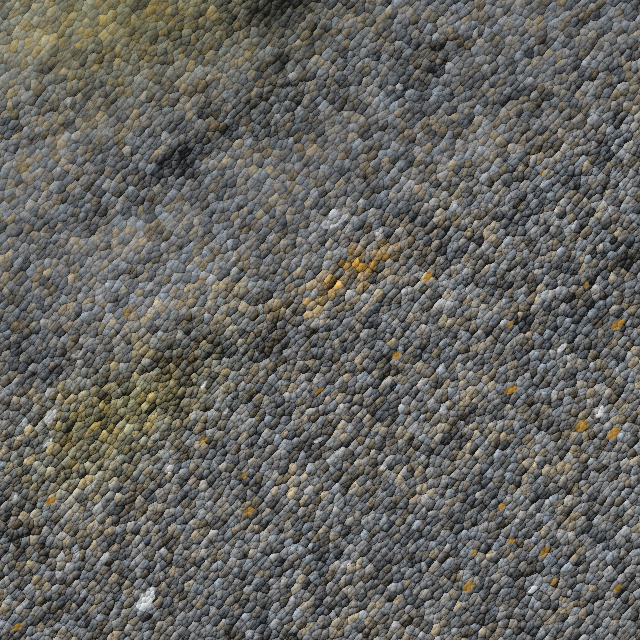
This texture is drawn by a Shadertoy shader. Its source:

```glsl
// Grey scree slope: fine tilted gravel, diagonal silt bands, ochre stains and a few bright stones.

const vec3 WARM_TINT  = vec3(0.10, 0.01, -0.16);
const vec3 COOL_TINT  = vec3(-0.06, 0.0, 0.06);
const vec3 OLIVE_TINT = vec3(0.08, 0.03, -0.24);
const vec3 RUST_TINT  = vec3(0.22, 0.0, -0.34);
const vec3 OCHRE      = vec3(0.66, 0.49, 0.20);
const vec3 CHALK      = vec3(0.80, 0.81, 0.82);
const float GRAIN_ANGLE = 0.90;
const float BAND_ANGLE  = 0.48;

vec3 hash3(vec2 p) {
    vec3 q = fract(p.xyx * vec3(0.1031, 0.1030, 0.0973));
    q += dot(q, q.yxz + 33.33);
    return fract((q.xxy + q.yzz) * q.zyx);
}

vec2 rotate(vec2 p, float angle) {
    float c = cos(angle), s = sin(angle);
    return vec2(c * p.x + s * p.y, c * p.y - s * p.x);
}

float noise(vec2 p) {
    vec2 i = floor(p), f = fract(p);
    f = f * f * (3.0 - 2.0 * f);
    float low  = mix(hash3(i).x, hash3(i + vec2(1, 0)).x, f.x);
    float high = mix(hash3(i + vec2(0, 1)).x, hash3(i + vec2(1, 1)).x, f.x);
    return mix(low, high, f.y);
}

float fbm(vec2 p) {
    float sum = 0.0, weight = 0.5;
    for (int i = 0; i < 4; i++) {
        sum += weight * noise(p);
        p = rotate(p, 0.4) * 2.03 + 17.0;
        weight *= 0.5;
    }
    return sum / 0.9375;
}

// Soft elliptical patch, 1 at its centre.
float patchMask(vec2 p, vec2 centre, vec2 radius, float angle) {
    vec2 q = rotate(p - centre, angle) / radius;
    return exp(-dot(q, q));
}

// Tilted cellular pebbles: x tone, y hue, z lit relief, w dark gap.
vec4 pebbles(vec2 p, float density, float stretch, float seed) {
    vec2 q = rotate(p, GRAIN_ANGLE) * density * vec2(1.0 / stretch, 1.0) + seed;
    vec2 cell = floor(q), toNearest = vec2(0);
    vec3 id = vec3(0);
    float nearest = 9.0, second = 9.0;
    for (int y = -1; y <= 1; y++)
    for (int x = -1; x <= 1; x++) {
        vec2 neighbour = cell + vec2(x, y);
        vec3 h = hash3(neighbour);
        vec2 d = q - neighbour - 0.1 - 0.8 * h.xy;
        float dist = length(d);
        if (dist < nearest) {
            second = nearest;
            nearest = dist;
            toNearest = d;
            id = hash3(neighbour + 71.3);
        } else second = min(second, dist);
    }
    float relief = dot(toNearest, rotate(vec2(-0.6, 0.8), GRAIN_ANGLE));
    return vec4(id.xy - 0.5, relief, 1.0 - smoothstep(0.0, 0.28, second - nearest));
}

// Sparse elongated stones, one per lucky grid cell.
float stones(vec2 p, float density, float chance, float size, float seed) {
    vec2 q = p * density + seed;
    vec3 h = hash3(floor(q));
    vec3 shape = hash3(floor(q) + 40.7);
    vec2 d = rotate(fract(q) - 0.3 - 0.4 * h.xy, 0.4 + 0.8 * shape.x) / density;
    d.y *= 1.4 + shape.y;
    float radius = size * (0.5 + 0.6 * shape.z);
    float edge = length(d) + 0.4 * size * (noise(p * 150.0) - 0.5);
    return step(h.z, chance) * (1.0 - smoothstep(radius - 0.002, radius + 0.002, edge));
}

void mainImage(out vec4 fragColor, in vec2 fragCoord) {
    vec2 p = fragCoord / iResolution.y;
    vec2 warp = p + 0.05 * (vec2(fbm(p * 9.0), fbm(p * 9.0 + 31.0)) - 0.5);

    // Silt bands cover the slope above a diagonal; loose gravel lies below.
    float silt = smoothstep(-0.10, 0.16, warp.y - 0.36 - 0.48 * warp.x);
    float corner = patchMask(warp, vec2(0.20, 0.98), vec2(0.26, 0.13), 0.1);
    float bands = fbm(rotate(warp, BAND_ANGLE) * vec2(4.0, 17.0)) - 0.5;
    float crevice = smoothstep(0.62, 0.80, fbm(rotate(warp, BAND_ANGLE) * vec2(8.0, 30.0) + 5.0));
    float clumps = fbm(p * 28.0) - 0.5;

    // Pebbles in two sizes, muted where silt buries them.
    vec4 coarse = pebbles(p, 92.0, 1.5, 3.0);
    vec4 fine = pebbles(p, 165.0, 1.4, 57.0);
    float grain = 0.23 * coarse.x + 0.26 * coarse.z - 0.11 * coarse.w
                + 0.15 * fine.x + 0.13 * fine.z - 0.05 * fine.w;
    float buried = silt * (0.36 + 0.5 * bands) + 0.2 * corner;
    float grey = 0.445 + grain * (1.12 - buried) + 0.14 * clumps;
    grey += bands * mix(0.10, 0.20, silt) - 0.12 * crevice * (0.4 + 0.6 * silt);

    // Large light and shadow patches.
    grey += 0.09 * patchMask(warp, vec2(0.22, 0.56), vec2(0.12, 0.06), 0.4);
    grey += 0.07 * patchMask(warp, vec2(0.02, 0.96), vec2(0.10, 0.06), 0.0);
    grey -= 0.22 * patchMask(warp, vec2(0.43, 0.99), vec2(0.08, 0.04), 0.3);
    grey -= 0.08 * patchMask(warp, vec2(0.02, 0.15), vec2(0.08, 0.08), 0.0);
    grey -= 0.06 * patchMask(warp, vec2(0.46, 0.45), vec2(0.25, 0.03), 0.0);
    grey = clamp(grey, 0.09, 0.78);

    // Mineral tints per pebble, then stains on the ground.
    float hue = coarse.y + 0.5 * fine.y + 0.5 * bands;
    vec3 tint = WARM_TINT * smoothstep(0.05, 0.60, hue) + COOL_TINT * smoothstep(0.0, 0.55, -hue);
    float olive = 0.9 * corner + patchMask(warp, vec2(0.20, 0.36), vec2(0.16, 0.07), 0.6);
    float rust = patchMask(warp, vec2(0.55, 0.57), vec2(0.12, 0.025), 0.45);
    tint += OLIVE_TINT * olive + RUST_TINT * rust * (0.7 + coarse.y);
    vec3 color = grey * (1.0 + tint);

    // Scattered ochre and chalk stones, lit like the gravel.
    float light = 0.95 + 0.35 * fine.z + 0.2 * fine.x;
    float loose = 1.0 - 0.8 * silt;
    color = mix(color, OCHRE * light, 0.85 * loose * stones(p, 17.0, 0.16, 0.011, 11.0));
    color = mix(color, CHALK * light, 0.8 * loose * stones(p, 21.0, 0.06, 0.010, 83.0));
    color = mix(color, CHALK * light, 0.9 * loose * stones(p, 7.0, 0.09, 0.022, 29.0));

    fragColor = vec4(color, 1.0);
}
```
